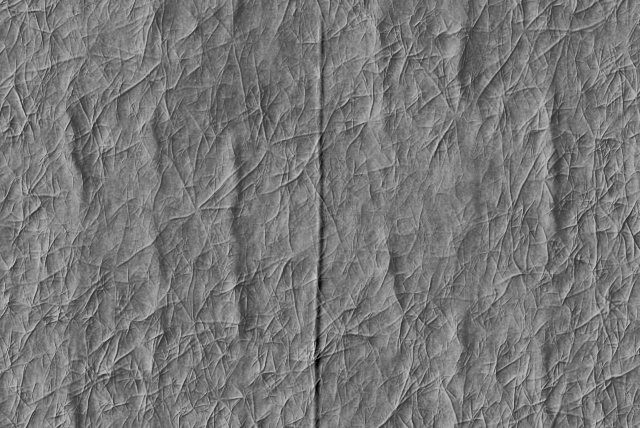
This texture is drawn by a Shadertoy shader. Its source:

```glsl
// Crumpled grey hide with upright folds, lit from the upper left.
// Fans of thin creases radiate from scattered hubs over embossed ridged noise;
// soft wandering folds, one sharp central fold, mottling and grain finish it.

const vec2 LIGHT_RUN = vec2(0.9, -0.44); // direction in which the light travels

vec2 hash2(vec2 p) {
    vec3 h = fract(vec3(p.xyx) * vec3(0.1031, 0.1030, 0.0973));
    h += dot(h, h.yzx + 33.33);
    return fract((h.xx + h.yz) * h.zy);
}

float cornerSlope(vec2 cell, vec2 offset) {
    return dot(hash2(cell) * 2.0 - 1.0, offset);
}

// Gradient noise, roughly -0.7 to 0.7
float noise(vec2 p) {
    vec2 i = floor(p), f = fract(p), e = vec2(1, 0);
    vec2 s = f * f * f * (f * (f * 6.0 - 15.0) + 10.0);
    return mix(mix(cornerSlope(i, f), cornerSlope(i + e, f - e), s.x),
               mix(cornerSlope(i + e.yx, f - e.yx), cornerSlope(i + 1.0, f - 1.0), s.x), s.y);
}

// Height of the small wrinkles: sharp crests where the noise crosses zero
float wrinkleHeight(vec2 p) {
    float height = 0.0, frequency = 9.0;
    p *= vec2(1.25, 0.8);
    for (int i = 0; i < 4; i++) {
        height -= abs(noise(p * frequency + float(i) * 13.7)) * 14.0 / frequency;
        p = mat2(0.88, 0.47, -0.47, 0.88) * p;
        frequency *= 2.0;
    }
    return height;
}

// Light and shade of bent creases that spread out from one hub per cell
float creaseFans(vec2 p, float scale, float width) {
    p *= scale * vec2(1.15, 0.85);
    width *= scale;
    vec2 cell = floor(p);
    float shade = 0.0;
    for (int y = -1; y <= 1; y++)
    for (int x = -1; x <= 1; x++) {
        vec2 id = cell + vec2(x, y);
        vec2 fromHub = p - id - hash2(id + scale * 7.0);
        for (int k = 0; k < 7; k++) {
            vec2 r = hash2(id + vec2(37.0, 91.0) * float(k + 1) + scale);
            float angle = (float(k) + 1.4 * r.x) * 0.8976;
            vec2 along = vec2(cos(angle), sin(angle));
            vec2 across = vec2(-along.y, along.x);
            float t = dot(fromHub, along) / (0.4 + 0.6 * r.y);
            float u = (dot(fromHub, across) + (r.x - 0.5) * 0.3 * t * t) / width;
            float taper = smoothstep(0.0, 0.1, t) * (1.0 - smoothstep(0.45, 1.0, t));
            float crest = u * exp(-u * u) + 0.045 * u * exp(-0.05 * u * u);
            float chance = fract(r.x * 17.0 + r.y * 5.0);
            float strength = 0.3 + 0.8 * chance * chance;
            shade -= 2.0 * strength * taper * crest * dot(across, LIGHT_RUN);
        }
    }
    return shade;
}

float bump(float d, float width) {
    return exp(-d * d / (width * width));
}

// Broad upright folds that wander and fade along their length
float softFolds(vec2 p) {
    float shade = 0.0;
    for (int i = 0; i < 7; i++) {
        if (i == 3) continue; // the central fold takes this place
        float k = float(i);
        float d = p.x - 0.19 - 0.183 * k - 0.09 * noise(vec2(p.y * 3.0, k * 7.3 + 0.5));
        d += 0.02 * noise(vec2(p.y * 14.0, k * 3.1 + 0.4));
        float strength = smoothstep(-0.2, 0.3, noise(vec2(p.y * 4.0 + 9.0, k * 5.7 + 0.3)));
        shade += strength * (0.13 * bump(d + 0.024, 0.018) - 0.2 * bump(d, 0.009)
                             - 0.08 * bump(d - 0.02, 0.026));
    }
    return shade;
}

// Sharp fold down the middle, widest and darkest in the lower half
float centralFold(vec2 p) {
    float d = p.x - 0.738 - 0.014 * smoothstep(0.0, 0.6, p.y);
    d += 0.006 * noise(vec2(p.y * 7.0, 2.6));
    float lower = 1.0 - smoothstep(0.5, 0.62, p.y);
    float fade = 1.0 - smoothstep(0.92, 1.0, p.y);
    return fade * (0.13 * bump(d + 0.009, 0.0045) + 0.03 * bump(d + 0.022, 0.02)
                   - mix(0.2, 0.3, lower) * bump(d - 0.001, mix(0.004, 0.0062, lower)));
}

void mainImage(out vec4 fragColor, in vec2 fragCoord) {
    vec2 p = fragCoord / iResolution.y;
    vec2 bent = p + 0.018 * vec2(noise(p * 7.0), noise(p * 7.0 + 31.0))
              + 0.007 * vec2(noise(p * 24.0 + 11.0), noise(p * 24.0 + 47.0));

    // Wrinkles crowd towards the sides and the foot
    float crowding = 0.75 + 0.9 * noise(p * 3.0 + 4.0)
                   + 0.4 * smoothstep(0.4, 0.75, abs(p.x - 0.75))
                   + 0.25 * (1.0 - smoothstep(0.0, 0.3, p.y));
    crowding = clamp(crowding, 0.45, 1.25);

    vec2 nudge = 0.0022 * LIGHT_RUN;
    float wrinkles = wrinkleHeight(bent + nudge) - wrinkleHeight(bent - nudge);
    float creases = creaseFans(bent, 4.0, 0.003) * 0.85
                  + creaseFans(bent + 5.0, 8.0, 0.0027) * 0.9 * crowding
                  + creaseFans(bent + 9.0, 15.0, 0.0024) * 0.8 * crowding
                  + creaseFans(bent + 13.0, 25.0, 0.002) * 0.55 * crowding;

    float mottling = 0.11 * noise(p * vec2(5.0, 2.5) + 17.0) + 0.08 * noise(p * 14.0)
                   + 0.06 * noise(p * vec2(34.0, 20.0) + 5.0)
                   - 0.08 * bump(length((p - vec2(0.57, 0.76)) * vec2(1.0, 0.8)), 0.11);
    float grain = 0.07 * noise(p * 85.0) + 0.11 * noise(p * 200.0 + 3.0);

    float shade = 0.36 * creases + 0.58 * wrinkles * (0.5 + 0.5 * crowding)
                + softFolds(p) + mottling + grain;
    float tone = 0.472 + 0.28 * tanh(shade / 0.28) + centralFold(p);
    fragColor = vec4(vec3(tone), 1.0);
}
```
